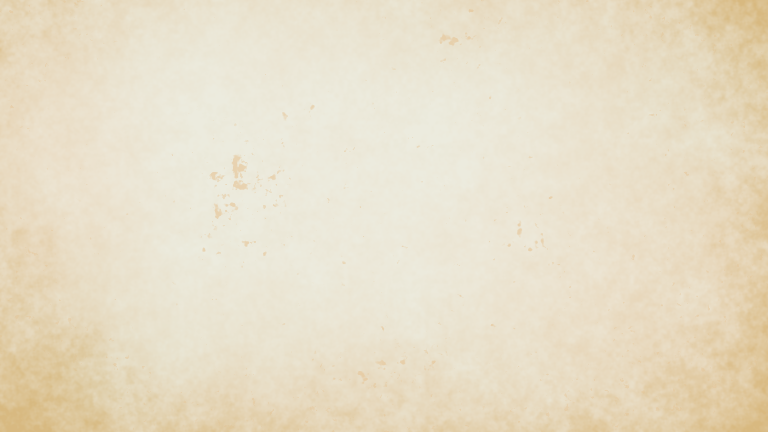
Write a Shadertoy shader that draws this texture.

```glsl
// Aged parchment: a pale cream centre that warms to tan at the borders.
// An elliptical vignette plus soft stains sets the age of the paper;
// layered value noise adds mottling, and thresholded noise adds rusty flecks.

const vec3 CREAM = vec3(0.925, 0.917, 0.862);
const vec3 SAND  = vec3(0.902, 0.845, 0.735);
const vec3 TAN   = vec3(0.858, 0.750, 0.550);
const vec3 RUST  = vec3(0.900, 0.765, 0.580);

// Integer hash of a lattice cell, 0..1.
float hash(vec2 cell) {
    uvec2 k = uvec2(ivec2(cell)) * uvec2(1597u, 3571u);
    uint n = (k.x ^ (k.y << 7)) * 277803u;
    n = (n ^ (n >> 15)) * 739391u;
    n ^= n >> 13;
    return float(n & 65535u) / 65535.0;
}

float valueNoise(vec2 p) {
    vec2 cell = floor(p), f = fract(p);
    vec2 w = f * f * (3.0 - 2.0 * f);
    float low  = mix(hash(cell), hash(cell + vec2(1, 0)), w.x);
    float high = mix(hash(cell + vec2(0, 1)), hash(cell + vec2(1, 1)), w.x);
    return mix(low, high, w.y);
}

// Fractal noise, 0..1; each octave is rotated to hide the lattice.
float fbm(vec2 p, int octaves) {
    const mat2 TURN = mat2(1.6, 1.2, -1.2, 1.6);
    float sum = 0.0, total = 0.0, gain = 0.5;
    for (int i = 0; i < octaves; i++) {
        sum += gain * valueNoise(p);
        total += gain;
        gain *= 0.6;
        p = TURN * p + 17.3;
    }
    return sum / total;
}

// Soft elliptical spot, 1 at its centre.
float spot(vec2 uv, vec2 centre, vec2 radius) {
    vec2 q = (uv - centre) / radius;
    return exp(-dot(q, q));
}

// Broad darkening of the paper, before any grain.
float paperAge(vec2 uv) {
    float d = length((uv - vec2(0.455, 0.57)) / vec2(0.53, 0.57));
    float age = 0.53 * pow(d, 2.5);
    age += 0.20 * spot(uv, vec2(0.10, 0.14), vec2(0.08, 0.11));
    age += 0.14 * spot(uv, vec2(0.02, 0.37), vec2(0.08, 0.16));
    age += 0.12 * spot(uv, vec2(1.00, 0.45), vec2(0.05, 0.40));
    age += 0.08 * spot(uv, vec2(0.78, 0.45), vec2(0.14, 0.18));
    age += 0.08 * spot(uv, vec2(0.50, 0.12), vec2(0.14, 0.10));
    age += 0.08 * spot(uv, vec2(0.60, 0.93), vec2(0.08, 0.08));
    age -= 0.10 * spot(uv, vec2(0.21, 0.22), vec2(0.08, 0.13));
    age -= 0.10 * spot(uv, vec2(0.28, 0.90), vec2(0.12, 0.16));
    // The lower right corner is worn less than the others.
    age -= 0.22 * spot(uv, vec2(0.98, 0.02), vec2(0.16, 0.22));
    return age;
}

// Where flecks gather.
float fleckDensity(vec2 uv) {
    float density = spot(uv, vec2(0.315, 0.54), vec2(0.05, 0.14));
    density += 0.85 * spot(uv, vec2(0.51, 0.15), vec2(0.10, 0.09));
    density += 0.75 * spot(uv, vec2(0.60, 0.92), vec2(0.05, 0.07));
    density += 0.55 * spot(uv, vec2(0.70, 0.46), vec2(0.06, 0.10));
    density += 0.30 * spot(uv, vec2(0.50, 0.60), vec2(0.25, 0.30));
    return min(density, 1.0);
}

// Irregular specks: noise above a cutoff that drops where density is high.
float flecks(vec2 p, float density) {
    float cutoff = mix(0.86, 0.62, density);
    return smoothstep(cutoff, cutoff + 0.12, fbm(p, 3));
}

vec3 paperColor(float age) {
    vec3 light = mix(CREAM, SAND, clamp(age * 2.0, -0.06, 1.0));
    return mix(light, TAN, clamp(age * 2.0 - 1.0, 0.0, 1.25));
}

void mainImage(out vec4 fragColor, in vec2 fragCoord) {
    vec2 uv = fragCoord / iResolution.xy;
    vec2 p = fragCoord / iResolution.y + 3.0;

    // Mottling grows stronger as the paper ages.
    float age = paperAge(uv);
    float wear = smoothstep(0.0, 0.7, age);
    float clouds = fbm(p * 5.5, 4) - 0.5;
    float mottle = fbm(p * 26.0 + 5.0, 3) - 0.5;
    float grain = fbm(p * 95.0 + 9.0, 2) - 0.5;
    age += clouds * mix(0.16, 0.42, wear);
    age += mottle * mix(0.13, 0.48, wear);
    age += grain * mix(0.11, 0.32, wear);
    vec3 color = paperColor(age);

    // Slow drift between warm and yellow-green paper.
    float warmth = spot(uv, vec2(0.80, 0.35), vec2(0.20, 0.30))
                 + spot(uv, vec2(0.08, 0.65), vec2(0.12, 0.25))
                 - spot(uv, vec2(0.15, 0.15), vec2(0.14, 0.18))
                 - 0.6 * spot(uv, vec2(0.93, 0.82), vec2(0.12, 0.22));
    color += vec3(0.008, -0.002, -0.002) * (warmth + clouds);

    // Rusty flecks: clusters first, then pin pricks that also dot worn paper.
    float density = fleckDensity(uv);
    float rust = flecks(p * 44.0 + 2.0, density) * 0.6;
    float pricks = flecks(p * 75.0 + 31.0, max(density * 0.8, wear * 0.65));
    color = mix(color, min(color, RUST), max(rust, pricks * 0.45));

    fragColor = vec4(color, 1.0);
}
```
